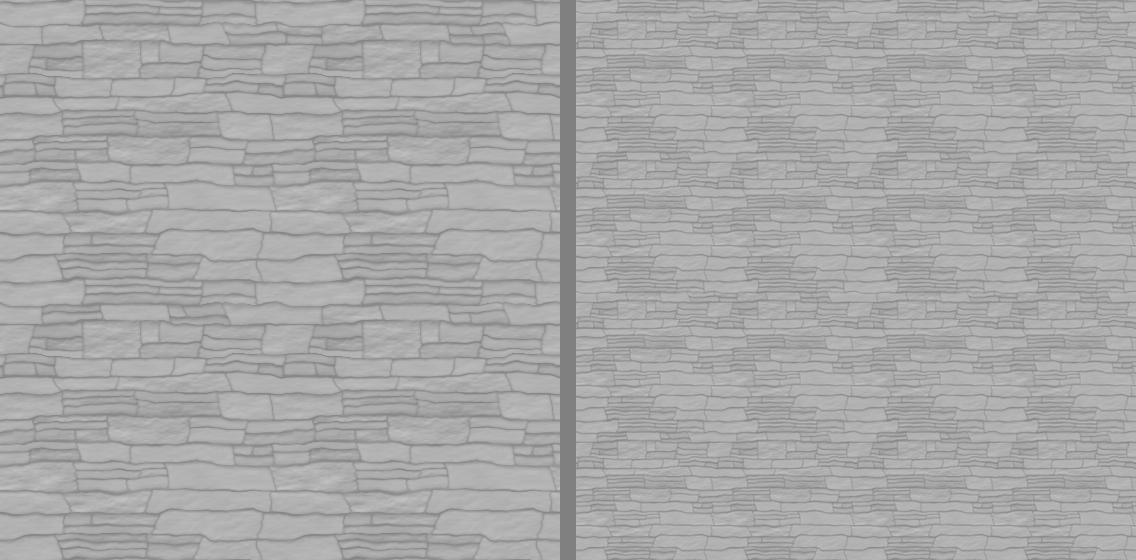
Left, the tile; right, the same tile 2 across and 2 down.
Reproduce this texture procedurally as a WebGL 1 fragment shader.

```glsl
precision highp float;
// Stacked ledge-stone wall in soft grey, two by two repeats of twelve uneven courses.
// Each course is cut into slanted blocks, some split into thin slabs; distances to the
// block edges give joints and shadows, and wrapped noise gives the chiselled faces.

uniform vec2 u_resolution;

const float COURSES = 12.0;

float hash(vec2 p, float seed) {
  vec3 q = fract(vec3(p, seed) * 0.1031 + 0.07);
  q += dot(q, q.zyx + 31.32);
  return fract((q.x + q.y) * q.z);
}

// Value noise with a whole-number period
float noise(vec2 p, vec2 period) {
  vec2 i = floor(p), f = fract(p);
  f = f * f * (3.0 - 2.0 * f);
  vec2 a = mod(i, period), b = mod(i + 1.0, period);
  return mix(mix(hash(a, 1.0), hash(vec2(b.x, a.y), 1.0), f.x),
             mix(hash(vec2(a.x, b.y), 1.0), hash(b, 1.0), f.x), f.y);
}

float fbm(vec2 p, vec2 freq) {
  float sum = 0.0, amp = 0.5;
  for (int i = 0; i < 4; i++) {
    sum += amp * noise(p * freq, freq);
    freq *= 2.0;
    amp *= 0.5;
  }
  return sum;
}

// Height of a course's lower bed joint, stepping up and down along x
float bedJoint(float course, float x) {
  float id = mod(course, COURSES);
  float s = x * 3.0 + hash(vec2(id, 5.0), 2.0);
  float i = floor(s);
  float stepped = mix(hash(vec2(mod(i, 3.0), id), 3.0),
                      hash(vec2(mod(i + 1.0, 3.0), id), 3.0),
                      smoothstep(0.42, 0.58, fract(s)));
  return course + 0.4 * (hash(vec2(id, 9.0), 4.0) - 0.5) + 0.42 * (stepped - 0.5);
}

// Position of the upright joint at the left of a block, leaning with height v
float uprightJoint(float cell, float count, float course, float v) {
  vec2 id = vec2(mod(cell, count), mod(course, COURSES));
  return cell + 0.6 * (hash(id, 6.0) - 0.5) + 0.26 * (hash(id, 7.0) - 0.5) * (v - 0.5);
}

void main() {
  vec2 p = gl_FragCoord.xy / u_resolution * 2.0;
  float pixel = 2.0 / min(u_resolution.x, u_resolution.y);

  // Ragged edges
  vec2 w = p + vec2(0.026, 0.02) * (vec2(fbm(p, vec2(12.0, 22.0)),
                                         fbm(p + 0.37, vec2(14.0, 12.0))) - 0.47);

  // Course
  float y = w.y * COURSES;
  float course = floor(y);
  if (y < bedJoint(course, w.x)) course -= 1.0;
  else if (y > bedJoint(course + 1.0, w.x)) course += 1.0;
  float bed = bedJoint(course, w.x);
  float rise = bedJoint(course + 1.0, w.x) - bed;
  float v = clamp((y - bed) / rise, 0.0, 1.0);
  float row = mod(course, COURSES);

  // Block
  float count = 3.0 + floor(hash(vec2(row, 2.0), 8.0) * 2.6);
  float shift = hash(vec2(row, 4.0), 9.0);
  float x = w.x * count + shift;
  float cell = floor(x);
  if (x < uprightJoint(cell, count, course, v)) cell -= 1.0;
  else if (x > uprightJoint(cell + 1.0, count, course, v)) cell += 1.0;
  float left = uprightJoint(cell, count, course, v);
  float span = uprightJoint(cell + 1.0, count, course, v) - left;
  float u = (x - left) / span;
  float width = span / count;

  // One course is cut differently in each repeat
  vec2 repeat = mod(floor(vec2(cell / count, course / COURSES)), 2.0);
  vec2 id = vec2(mod(cell, count), row)
          + step(abs(row - 10.0), 0.5) * repeat * vec2(17.0, 31.0);

  // Thin slabs of uneven height, some broken across
  float middle = (cell + 0.5 - shift) / count;
  float blockRise = bedJoint(course + 1.0, middle) - bedJoint(course, middle);
  float pick = hash(id, 10.0);
  float slabs = 1.0;
  if (blockRise > 0.75 && pick > 0.45) slabs = 2.0;
  if (blockRise > 1.05 && pick > 0.75) slabs = 3.0;
  if (slabs > 1.5) v = pow(v, mix(0.65, 1.5, hash(id, 13.0)));
  v += 0.9 * (hash(id, 11.0) - 0.5) * (slabs - 1.0) * (u - 0.5) * v * (1.0 - v);
  float slab = min(floor(v * slabs), slabs - 1.0);
  float f = v * slabs - slab;
  float height = rise / COURSES / slabs;
  float ends = min(u, 1.0 - u) * width;
  float broken = 0.25 + 0.5 * hash(id, 12.0 + slab);
  if (slabs > 1.5 && hash(id, 16.0 + slab) > 0.65) {
    ends = min(ends, abs(u - broken) * width);
    slab += 4.0 * step(broken, u);
  }

  // Distance to the rounded outline
  float top = (1.0 - f) * height;
  vec2 gap = vec2(ends, min(top, f * height));
  float radius = min(0.011, height * 0.4);
  float edge = min(min(gap.x, gap.y), radius - length(max(radius - gap, 0.0)));

  // Face: tone and chiselled relief lit from the upper left
  float rough = hash(id, 20.0 + slab);
  float recess = hash(id, 40.0 + slab) * step(1.5, slabs);
  vec2 q = p + vec2(hash(id, 30.0 + slab), rough);
  vec2 grain = vec2(13.0, 28.0);
  float relief = fbm(q, grain) - fbm(q + vec2(-0.003, 0.006), grain);
  float patches = fbm(p, vec2(7.0, 12.0));
  float grey = 0.705 - 0.02 * rough * rough - 0.035 * recess + 0.05 * (patches - 0.47);
  grey += relief * (0.1 + 0.3 * rough * rough);

  // Shade of varying depth under the stone above, and edges rolling away
  float depth = 0.006 + 0.035 * patches * hash(id, 50.0 + slab);
  grey -= 0.075 * (1.0 - smoothstep(0.0, depth, top));
  grey -= 0.045 * (1.0 - smoothstep(0.0, 0.013, edge));

  // Thin broken joint, fainter on the upright ends
  float wear = noise(p * vec2(18.0, 22.0), vec2(18.0, 22.0));
  float joint = 0.0005 + 0.0025 * wear;
  float line = 1.0 - smoothstep(joint - pixel * 0.5, joint + pixel * 0.6, edge);
  float strength = mix(0.6, 0.95, step(gap.y, gap.x)) * (0.6 + 0.4 * wear);
  grey = mix(grey, 0.5 + 0.06 * patches, line * strength);
  gl_FragColor = vec4(vec3(grey), 1.0);
}
```
